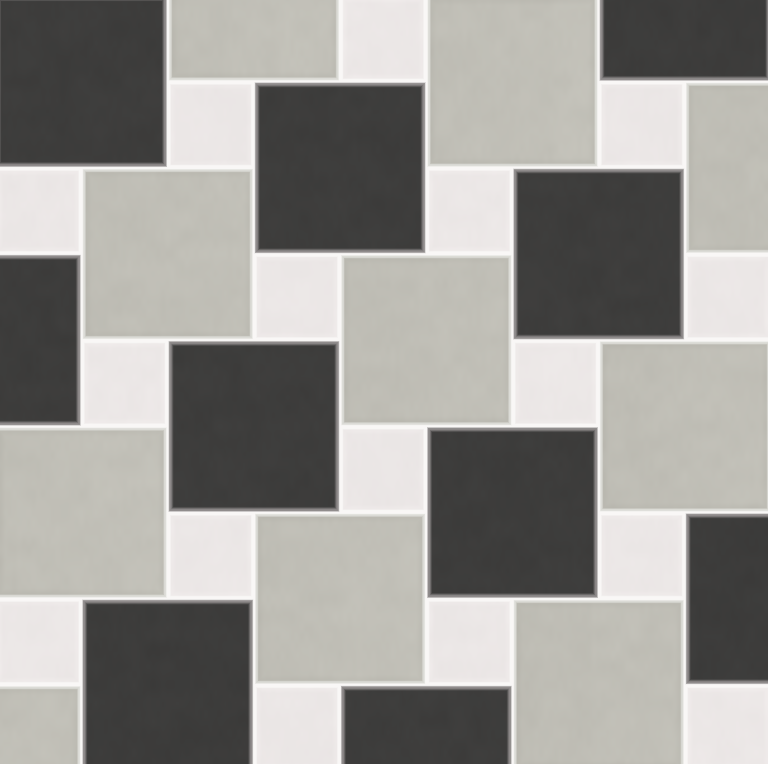
A WebGL 2 fragment shader for this pattern:

```glsl
#version 300 es
precision highp float;
// Pinwheel tiling: large charcoal and stone squares around small pale squares, white joints.
uniform vec2 u_resolution;
out vec4 outColor;

const float CELLS_ACROSS = 8.91;          // small-square widths across the canvas
const vec2 GRID_SHIFT = vec2(0.054, 0.053);

const vec3 JOINT = vec3(0.975, 0.970, 0.965);
const vec3 CHARCOAL = vec3(0.238, 0.236, 0.232);
const vec3 CHARCOAL_RIM = vec3(0.56, 0.545, 0.545);
const vec3 STONE = vec3(0.752, 0.746, 0.714);
const vec3 STONE_RIM = vec3(0.86, 0.86, 0.84);
const vec3 PALE = vec3(0.922, 0.905, 0.902);

float hash(vec2 p) {
  return fract(sin(dot(p, vec2(127.1, 311.7))) * 43758.5453);
}

float valueNoise(vec2 p) {
  vec2 i = floor(p), f = fract(p);
  f = f * f * (3.0 - 2.0 * f);
  float low = mix(hash(i), hash(i + vec2(1.0, 0.0)), f.x);
  float high = mix(hash(i + vec2(0.0, 1.0)), hash(i + 1.0), f.x);
  return mix(low, high, f.y);
}

// Soft step centred on an inset from the tile border
float inside(float depth, float inset, float soft) {
  return smoothstep(inset - soft, inset + soft, depth);
}

// Depth from the nearest side of a square
float squareDepth(vec2 p, float size) {
  vec2 side = min(p, size - p);
  return min(side.x, side.y);
}

vec3 charcoalTile(float depth, float soft, float grain) {
  vec3 body = mix(CHARCOAL_RIM, CHARCOAL + 0.012 * grain, inside(depth, 0.052, max(soft, 0.022)));
  return mix(JOINT, body, inside(depth, 0.014, soft));
}

vec3 stoneTile(vec2 p, float depth, float soft, float grain) {
  vec3 body = STONE + 0.016 * grain + 0.006 * (p.x - 1.0);
  body -= 0.018 * (1.0 - smoothstep(0.05, 0.13, depth));   // faint shaded border
  body = mix(STONE_RIM, body, inside(depth, 0.046, soft));
  return mix(JOINT, body, inside(depth, 0.018, soft));
}

vec3 paleTile(float depth, float soft, float grain) {
  vec3 body = PALE + 0.010 * grain;
  body += 0.012 * (1.0 - smoothstep(0.05, 0.10, depth));   // lighter border
  return mix(JOINT, body, inside(depth, 0.033, soft));
}

void main() {
  // Grid counted from the upper left corner
  vec2 fromTop = vec2(gl_FragCoord.x, u_resolution.y - gl_FragCoord.y) / u_resolution.x;
  vec2 grid = fromTop * CELLS_ACROSS + GRID_SHIFT;
  vec2 cell = floor(grid);
  float soft = max(0.012, 0.75 * CELLS_ACROSS / u_resolution.x);

  // Ten-cell cycle: 0-4 charcoal and its pale square, 5-9 stone and its pale square
  float cycle = mod(cell.y + 3.0 * cell.x + 0.5, 10.0) - 0.5;
  float part = floor(mod(cycle + 0.5, 5.0));
  bool isPale = part == 2.0;
  bool isCharcoal = cycle < 4.75;

  // Position within the tile that owns this cell
  vec2 quarter = isPale ? vec2(0.0) : vec2(step(2.5, part), mod(part, 3.0));
  vec2 tile = cell - quarter;
  vec2 p = grid - tile;
  float depth = squareDepth(p, isPale ? 1.0 : 2.0);

  // Soft mottling plus a slight tone shift for each tile
  float grain = valueNoise(grid * 5.0) + 0.5 * valueNoise(grid * vec2(18.0, 9.0)) - 0.75;
  grain += 0.4 * (hash(tile + 7.0) - 0.5);

  vec3 color = isPale ? paleTile(depth, soft, grain)
             : isCharcoal ? charcoalTile(depth, soft, grain)
             : stoneTile(p, depth, soft, grain);
  outColor = vec4(color, 1.0);
}
```
